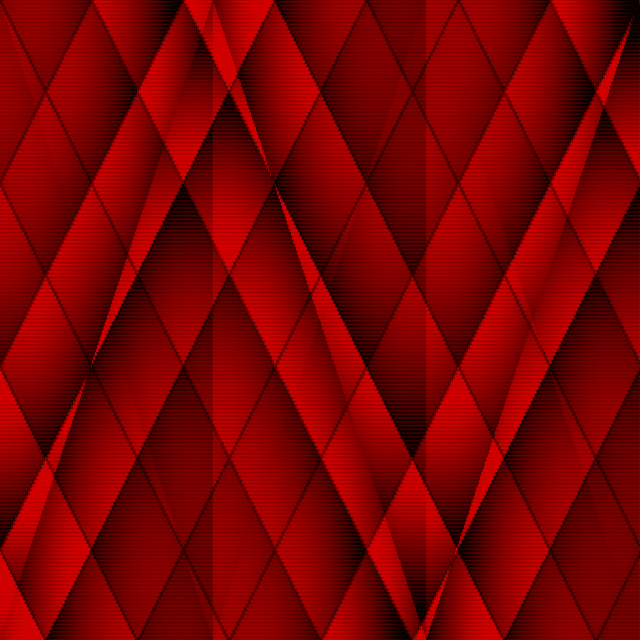
Reproduce this pattern procedurally as a Shadertoy shader.

```glsl
const float ROWS = 170.667;

// Centred ramp from -0.5 to 0.5 with a softened wrap
float ramp(float t, float blur) {
    float f = fract(t);
    return f - smoothstep(1.0 - blur, 1.0, f) - 0.5;
}

// Narrow ramps whose strength and sign follow a wide ramp
float foldedRamp(float fine, float wide, float pixel) {
    float envelope = ramp(wide, 1.5 * pixel) + 0.16 * ramp(2.0 * wide, 3.0 * pixel);
    return -1.2 * ramp(fine, 7.0 * pixel) * envelope;
}

float seam(float t, float pixel) {
    float d = abs(fract(t + 0.5) - 0.5);
    return 1.0 - smoothstep(0.008, 0.02 + 3.5 * pixel, d);
}

void mainImage(out vec4 fragColor, in vec2 fragCoord) {
    float pixel = 1.0 / iResolution.y;
    vec2 p = fragCoord * pixel;
    float x = p.x;
    float depth = 1.0 - p.y;

    // Stepped rows give the diagonals their woven edge
    float y = (floor(depth * ROWS) + 0.5) / ROWS;
    float falling = 6.98 * x - 3.49 * y;
    float rising = 6.98 * x + 3.49 * y;

    // Diamond shading, steep slivers and three broad columns
    float shade = foldedRamp(falling, 1.5 * x - 0.5 * y - 0.5, pixel)
                + foldedRamp(rising, 1.5 * x + 0.5 * y - 0.5, pixel)
                - 0.17 * ramp(3.0 * x, 3.0 * pixel);

    // Fine horizontal ribs, strongest at the light and dark ends
    float rib = cos(6.28319 * depth * ROWS);
    float tone = 0.5 + shade - rib * (0.03 + 0.28 * abs(shade));

    // Dark seams between diamonds
    float line = max(seam(falling, pixel), seam(rising, pixel));
    tone *= 1.0 - 0.42 * line;

    fragColor = vec4(clamp(tone, 0.04, 0.82), 0.0, 0.0, 1.0);
}
```
